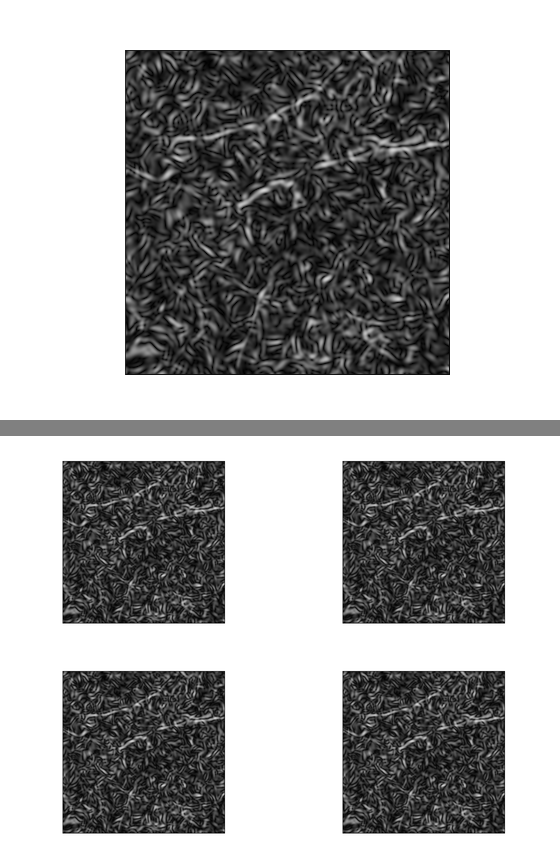
Top: one tile. Bottom: repeated 2 by 2.
This texture is drawn by a Shadertoy shader. Its source:

```glsl
vec3 hash3(vec2 cell) {
    vec3 h = fract(cell.xyx * vec3(0.1031, 0.1030, 0.0973));
    h += dot(h, h.yxz + 33.33);
    return fract((h.xxy + h.yzz) * h.zyx);
}

// Cellular wavelets: short wavy strokes, each with its own direction
vec2 strokeSlope(vec2 p) {
    vec2 home = floor(p), slope = vec2(0.0);
    for (int y = -1; y <= 1; y++)
    for (int x = -1; x <= 1; x++)
    for (int k = 0; k < 3; k++) {
        vec2 cell = home + vec2(x, y);
        vec3 place = hash3(cell + float(k) * 57.0 + 11.0);
        vec3 look = hash3(cell + float(k) * 31.0 + 203.0);
        vec2 d = p - cell - place.xy;
        float angle = 6.2832 * place.z;
        vec2 dir = vec2(cos(angle), sin(angle));
        float across = dot(d, dir);
        float fade = max(0.0, 1.0 - dot(d, d) - across * across);
        float wave = cos(across * mix(4.5, 7.5, look.x) + 6.2832 * look.y);
        slope += dir * wave * fade * fade * mix(0.4, 1.4, look.z);
    }
    return slope;
}

// Bent fibre: a bright and a dimmer rim around a dark core
vec2 fibreSlope(vec2 p, vec2 a, vec2 b, float bend, float width) {
    float len = distance(a, b);
    vec2 along = (b - a) / len, normal = vec2(-along.y, along.x);
    float t = dot(p - a, along) / len;
    float s = (dot(p - a, normal) - bend * 4.0 * t * (1.0 - t)) / width;
    float ends = smoothstep(0.0, 0.06, t) * smoothstep(1.0, 0.94, t);
    float uneven = 0.75 + 0.25 * sin(t * len * 47.0 + 1.0) * sin(t * len * 21.0);
    float rims = exp(-(s + 0.9) * (s + 0.9)) - 0.5 * exp(-(s - 1.1) * (s - 1.1));
    return normal * rims * ends * uneven;
}

void mainImage(out vec4 fragColor, in vec2 fragCoord) {
    vec2 p = (fragCoord - 0.5 * iResolution.xy) / iResolution.y - vec2(0.018, -0.006);
    float pixel = 1.0 / iResolution.y;
    vec2 q = p / 0.771 + 0.5;
    vec2 warped = q + 0.005 * sin(q.yx * vec2(37.0, 43.0) + 2.0 * sin(q * 19.0));

    // Fine and coarse strokes
    vec2 slope = 0.27 * strokeSlope(warped * 24.0)
               + 0.16 * strokeSlope(warped * 13.0 + 40.0);
    slope *= 1.0 + 0.12 * sin(q.x * 9.0 + 2.0) * sin(q.y * 8.0 + 1.0);

    // Long fibres
    vec2 f = q + 0.004 * sin(q.yx * 31.0 + q * 17.0);
    slope += 0.60 * fibreSlope(f, vec2(0.06, 0.735), vec2(0.69, 0.98), -0.08, 0.009);
    slope += 0.60 * fibreSlope(f, vec2(0.27, 0.49), vec2(1.03, 0.715), 0.06, 0.009);
    slope += 0.50 * fibreSlope(f, vec2(0.67, 0.195), vec2(0.93, 0.19), -0.025, 0.008);
    slope += 0.40 * fibreSlope(f, vec2(0.34, 0.01), vec2(0.44, 0.29), 0.01, 0.007);
    slope += 0.35 * fibreSlope(f, vec2(0.20, 0.30), vec2(0.27, 0.01), 0.01, 0.008);
    slope += 0.40 * fibreSlope(f, vec2(0.34, 0.69), vec2(0.48, 0.62), 0.0, 0.008);

    // Steepness as grey, with a soft shoulder
    float steep = length(slope);
    float grey = min(steep, 0.5) + 0.8 * (1.0 - exp(-max(steep - 0.5, 0.0) / 0.8));

    // Thin black frame on white
    vec2 inset = abs(p) - 0.3855;
    float edge = max(inset.x, inset.y);
    grey *= smoothstep(-0.5 * pixel, 0.5 * pixel, abs(edge) - 0.001);
    grey = mix(grey, 1.0, smoothstep(-0.5 * pixel, 0.5 * pixel, edge - 0.001));
    fragColor = vec4(vec3(min(grey, 1.0)), 1.0);
}
```
